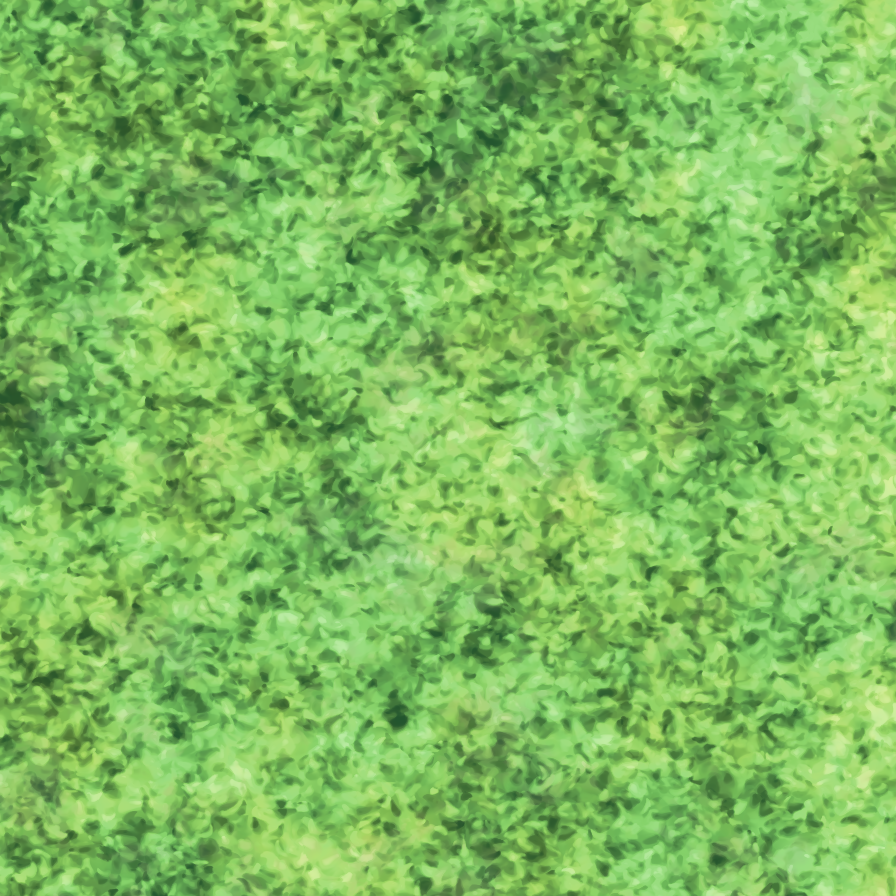
A WebGL 2 fragment shader for this texture:

```glsl
#version 300 es
precision highp float;

uniform vec2 u_resolution;
out vec4 fragColor;

const int BLADE_LAYERS = 5;

vec3 hash3(vec2 p) {
  vec3 q = fract(p.xyx * vec3(0.1031, 0.1030, 0.0973));
  q += dot(q, q.yxz + 33.33);
  return fract((q.xxy + q.yzz) * q.zyx);
}

float valueNoise(vec2 p) {
  vec2 cell = floor(p);
  vec2 f = fract(p);
  f = f * f * (3.0 - 2.0 * f);
  float low = mix(hash3(cell).x, hash3(cell + vec2(1.0, 0.0)).x, f.x);
  float high = mix(hash3(cell + vec2(0.0, 1.0)).x, hash3(cell + 1.0).x, f.x);
  return mix(low, high, f.y);
}

// Signed fractal noise, roughly in -1..1
float fbm(vec2 p, int octaves) {
  float sum = 0.0;
  float amplitude = 1.0;
  for (int i = 0; i < octaves; i++) {
    sum += amplitude * (valueNoise(p) - 0.5);
    p = mat2(1.6, 1.2, -1.2, 1.6) * p + 17.3;
    amplitude *= 0.65;
  }
  return sum;
}

// Distance to a bent stroke, in units of its half width
float bladeDistance(vec2 p, float angle, float halfLength, float halfWidth, float bend) {
  float c = cos(angle);
  float s = sin(angle);
  vec2 q = vec2(c * p.x + s * p.y, c * p.y - s * p.x);
  q.y += bend * (q.x * q.x - 0.08);
  float taper = 1.0 - 0.3 * clamp(q.x / halfLength, -1.0, 1.0);
  q.x -= clamp(q.x, -halfLength, halfLength);
  return length(q) / (halfWidth * taper);
}

// Sums one scattered layer of soft blades as (tone, hue, squared weight)
vec3 bladeLayer(vec2 p, float seed) {
  vec3 sum = vec3(0.0);
  vec2 cell = floor(p);
  for (int y = -1; y <= 1; y++) {
    for (int x = -1; x <= 1; x++) {
      vec2 id = cell + vec2(x, y);
      vec3 place = hash3(id + seed);
      vec3 form = hash3(id + seed + 71.7);
      vec3 tint = hash3(id + seed + 153.1);
      float halfLength = mix(0.08, 0.42, form.x);
      float halfWidth = mix(0.16, 0.27, form.y);
      float bend = (form.z - 0.5) * 2.0;
      float d = bladeDistance(p - id - place.xy, place.z * 3.14159, halfLength, halfWidth, bend);

      // Smooth bump: bright blades and dark gaps share the same shape
      float bump = max(0.0, 1.0 - d * d / 2.6);
      float weight = bump * bump;
      float tone = (tint.x + tint.y - 1.0) * 2.45;
      sum += weight * vec3(tone, tint.z - 0.5, weight);
    }
  }
  return sum;
}

// Greens from deep gaps to pale tips, u in 0..1
vec3 grassRamp(float u) {
  vec3 c = mix(vec3(0.15, 0.33, 0.17), vec3(0.27, 0.46, 0.22), smoothstep(0.0, 0.06, u));
  c = mix(c, vec3(0.37, 0.60, 0.29), smoothstep(0.06, 0.19, u));
  c = mix(c, vec3(0.45, 0.72, 0.33), smoothstep(0.19, 0.42, u));
  c = mix(c, vec3(0.56, 0.83, 0.40), smoothstep(0.42, 0.70, u));
  c = mix(c, vec3(0.64, 0.87, 0.48), smoothstep(0.70, 0.90, u));
  return mix(c, vec3(0.78, 0.93, 0.63), smoothstep(0.93, 1.0, u));
}

void main() {
  vec2 uv = gl_FragCoord.xy / min(u_resolution.x, u_resolution.y);

  // Broad patches of shade, smaller clumps, yellowing and dryness
  float shade = fbm(uv * vec2(6.5, 8.0) + 3.7, 3);
  float clumps = fbm(uv * vec2(20.0, 25.0) + 61.9, 2);
  float yellowing = fbm(uv * 9.0 + 41.2, 4);
  float dryness = fbm(uv * 12.0 + 83.5, 4);

  // Slight warp keeps the scatter irregular
  vec2 warp = vec2(valueNoise(uv * 45.0), valueNoise(uv * 45.0 + 29.0)) - 0.5;
  vec2 ground = (uv + 0.008 * warp) * vec2(1.0, 1.15);
  vec3 blades = vec3(0.0);
  for (int i = 0; i < BLADE_LAYERS; i++) {
    float layer = float(i);
    float cells = 38.0 + 6.0 * layer;
    blades += bladeLayer(ground * cells + layer * 0.37, 211.0 * layer + 5.0);
  }
  vec2 surface = blades.xy / sqrt(blades.z + 0.15);

  float tone = 0.85 * surface.x + 1.65 * shade + 1.1 * clumps + 0.12;
  float light = 1.0 / (1.0 + exp(-1.7 * tone));
  vec3 color = grassRamp(light);

  // Dry greyish blades, then warm and cool drift
  float dry = smoothstep(0.1, 0.6, dryness + 0.5 * surface.y);
  color = mix(color, color * 0.75 + vec3(0.15, 0.15, 0.14), 0.6 * dry);
  float warmth = max(yellowing + 0.4 * surface.y, -0.4);
  color += warmth * vec3(0.11, 0.01, -0.05) * (0.4 + 0.6 * light);

  fragColor = vec4(clamp(color, 0.0, 1.0), 1.0);
}
```
